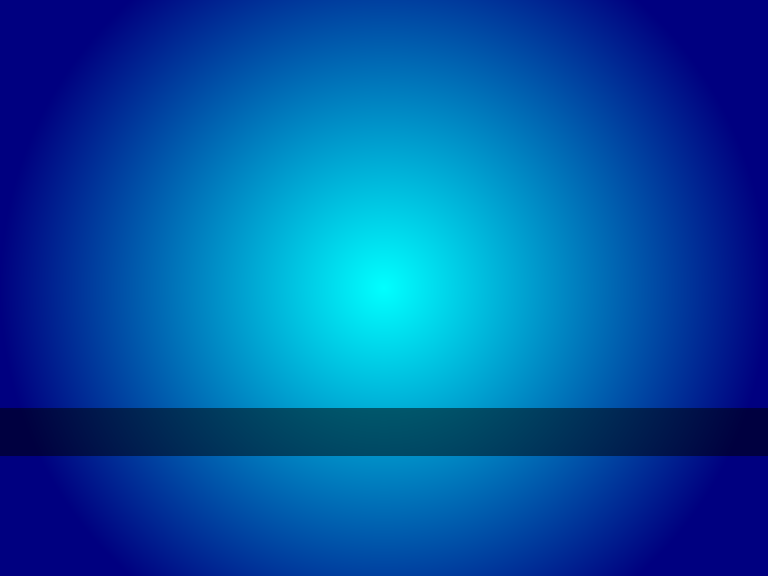
This background is drawn by a WebGL 1 fragment shader. Its source:

```glsl
precision highp float;
// Draws a cyan radial glow fading to navy, crossed by a translucent dark band.

uniform vec2 u_resolution;

const vec3 GLOW_CORE = vec3(0.0, 1.0, 1.0);
const vec3 NAVY = vec3(0.0, 0.0, 0.5);
const vec3 BAND_COLOR = vec3(0.0);

const float GLOW_RADIUS = 0.6667; // in canvas heights
const float BAND_CENTER = 0.25;
const float BAND_HALF_HEIGHT = 0.04167;
const float BAND_OPACITY = 0.5;

// Linear falloff from the core colour to the rim colour.
vec3 radialGlow(vec2 p, float radius, vec3 core, vec3 rim) {
  return mix(core, rim, clamp(length(p) / radius, 0.0, 1.0));
}

// Coverage of a horizontal strip, softened over one edge width.
float bandMask(float y, float center, float halfHeight, float edge) {
  float dist = abs(y - center) - halfHeight;
  return 1.0 - smoothstep(-0.5 * edge, 0.5 * edge, dist);
}

void main() {
  // Coordinates in canvas heights
  float pixel = 1.0 / u_resolution.y;
  vec2 fromCenter = (gl_FragCoord.xy - 0.5 * u_resolution) * pixel;
  float height = gl_FragCoord.y * pixel;

  // Background glow
  vec3 color = radialGlow(fromCenter, GLOW_RADIUS, GLOW_CORE, NAVY);

  // Dark band
  float band = bandMask(height, BAND_CENTER, BAND_HALF_HEIGHT, pixel);
  color = mix(color, BAND_COLOR, band * BAND_OPACITY);

  gl_FragColor = vec4(color, 1.0);
}
```
